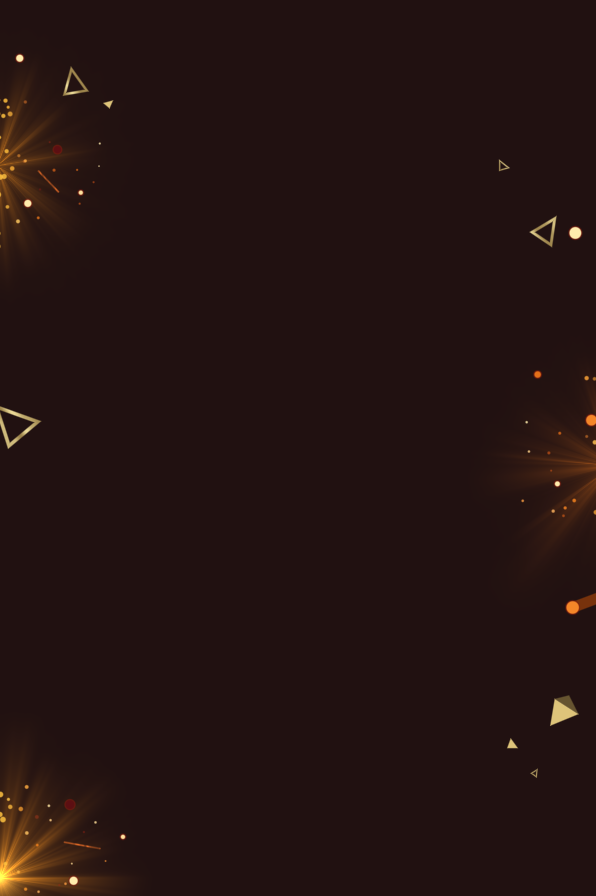
A Shadertoy shader for this background:

```glsl
// Dark maroon backdrop with golden ray bursts, sparks and small gilded triangles at the edges.

// Burst centre and strength; the canvas is 66.4 wide and 100 high.
const vec3 BURSTS[3] = vec3[3](vec3(-0.3, 81.5, 0.72), vec3(68.3, 48.0, 0.62), vec3(0.0, 2.0, 1.0));

// Six main beam tips per burst, relative to its centre.
const vec2 TIPS[18] = vec2[18](
    vec2(12.5, 2.4), vec2(10.0, -8.5), vec2(4.0, -12.5), vec2(8.0, 7.0), vec2(4.5, 13.0), vec2(0.4, -15.0),
    vec2(-16.5, -2.0), vec2(-13.2, -16.1), vec2(-11.2, -9.8), vec2(-11.9, 6.4), vec2(-3.0, 13.0), vec2(-15.0, 2.0),
    vec2(17.0, -1.3), vec2(13.0, 12.0), vec2(14.0, 4.0), vec2(2.0, 19.0), vec2(6.5, 14.0), vec2(10.0, 7.0));

// Large sparks: position, radius, heat (0 pale, 0.5 orange, 1 dark red).
const vec4 ACCENTS[12] = vec4[12](
    vec4(2.2, 93.5, 0.4, 0.0), vec4(64.1, 74.0, 0.66, 0.0), vec4(65.9, 53.1, 0.6, 0.4),
    vec4(63.8, 32.2, 0.7, 0.4), vec4(3.1, 77.3, 0.4, 0.0), vec4(8.2, 1.7, 0.46, 0.0),
    vec4(7.8, 10.2, 0.5, 1.0), vec4(6.4, 83.3, 0.42, 1.0), vec4(62.1, 46.0, 0.28, 0.0),
    vec4(59.9, 58.2, 0.36, 0.6), vec4(9.0, 78.5, 0.24, 0.1), vec4(13.7, 6.6, 0.24, 0.1));

float hash(float n) {
    n = fract(n * 0.1031);
    n *= n + 33.33;
    return fract(n * (n + n));
}

float noise(float x) {
    float f = fract(x);
    return mix(hash(floor(x)), hash(floor(x) + 1.0), f * f * (3.0 - 2.0 * f));
}

float segment(vec2 p, vec2 a, vec2 b) {
    vec2 d = b - a;
    return length(p - a - d * clamp(dot(p - a, d) / dot(d, d), 0.0, 1.0));
}

float cross2(vec2 a, vec2 b) { return a.x * b.y - a.y * b.x; }

// Signed distance to a triangle with either winding.
float triangle(vec2 p, vec2 a, vec2 b, vec2 c) {
    float edge = min(segment(p, a, b), min(segment(p, b, c), segment(p, c, a)));
    float turn = sign(cross2(b - a, c - a));
    float inner = min(cross2(b - a, p - a), min(cross2(c - b, p - b) * 1.0, cross2(a - c, p - c)));
    if (turn < 0.0) inner = -max(cross2(b - a, p - a), max(cross2(c - b, p - b), cross2(a - c, p - c)));
    return inner > 0.0 ? -edge : edge;
}

float fill(float d) {
    float soft = 75.0 / iResolution.y * 1.2;
    return smoothstep(soft, -soft, d);
}

float outline(vec2 p, vec2 a, vec2 b, vec2 c, float width) {
    return fill(abs(triangle(p, a, b, c) + width) - width);
}

vec3 heatColor(float heat) {
    vec3 warm = mix(vec3(1.0, 0.93, 0.68), vec3(0.95, 0.48, 0.1), smoothstep(0.0, 0.5, heat));
    return mix(warm, vec3(0.36, 0.06, 0.07), smoothstep(0.5, 1.0, heat));
}

// Soft wedges towards the tips, broken up by fine angular streaks.
float rays(vec2 d, int burst) {
    float r = length(d), angle = atan(d.y, abs(d.x) + 0.001), light = 0.0;
    for (int i = 0; i < 6; i++) {
        vec2 tip = TIPS[burst * 6 + i];
        float t = dot(d, tip) / dot(tip, tip);
        float slope = cross2(d, tip) / max(dot(d, tip), 0.001);
        if (t > 0.0) light += exp(-slope * slope * 55.0) * pow(max(1.0 - t, 0.0), 1.4);
    }
    float seed = float(burst) * 57.0 + 100.0;
    float streaks = 0.45 + 0.7 * noise(angle * 11.0 + seed) * (0.5 + noise(angle * 31.0 + seed));
    return light * streaks * 0.55 + 0.55 * exp(-r * 0.42) + 0.12 * streaks * exp(-r * r * 0.015);
}

void mainImage(out vec4 fragColor, in vec2 fragCoord) {
    vec2 p = fragCoord / iResolution.xy * vec2(66.4, 100.0);
    vec3 color = vec3(0.129, 0.067, 0.067);

    // Bursts with their scattered sparks
    for (int k = 0; k < 3; k++) {
        vec2 d = p - BURSTS[k].xy;
        float side = k == 1 ? -1.0 : 1.0;
        float light = rays(d, k) * BURSTS[k].z;
        color += light * (k == 1 ? vec3(0.72, 0.36, 0.04) : vec3(0.8, 0.48, 0.06));
        if (k == 2) color += vec3(1.0, 0.8, 0.3) * exp(-length(d) * 0.9);
        for (int i = 0; i < 30; i++) {
            float n = float(k * 30 + i) * 4.0 + 11.0;
            float spread = hash(n);
            vec2 at = vec2(side * 12.0 * spread * spread, (hash(n + 1.0) - 0.42) * 22.0 * (1.0 - 0.4 * spread));
            float radius = mix(0.36, 0.12, spread) * (0.5 + 0.5 * hash(n + 2.0));
            vec3 tint = mix(vec3(1.0, 0.76, 0.25), heatColor(hash(n + 3.0)), smoothstep(0.2, 0.7, spread));
            color = mix(color, tint, 0.85 * fill(length(d - at) - radius));
        }
    }

    // Streaking embers
    float trail = segment(p, vec2(63.8, 32.2), vec2(67.0, 33.4));
    color = mix(color, vec3(0.55, 0.23, 0.04), 0.8 * fill(trail - 0.6));
    float ember = min(segment(p, vec2(4.3, 80.9), vec2(6.5, 78.6)), segment(p, vec2(7.2, 6.0), vec2(11.1, 5.3)));
    color = mix(color, vec3(0.9, 0.42, 0.15), fill(ember - 0.09) * (0.4 + 0.6 * noise(p.x * 4.0)));

    // Large sparks with a thin red rim
    for (int i = 0; i < 12; i++) {
        vec4 s = ACCENTS[i];
        float d = length(p - s.xy) - s.z;
        color = mix(color, vec3(0.5, 0.1, 0.05), 0.7 * fill(d - 0.12));
        color = mix(color, heatColor(s.w), fill(d));
    }

    // Gilded triangle frames
    float frame = outline(p, vec2(7.9, 92.6), vec2(9.9, 89.8), vec2(7.0, 89.3), 0.14);
    frame = max(frame, outline(p, vec2(55.6, 82.2), vec2(56.8, 81.25), vec2(55.6, 80.9), 0.07));
    frame = max(frame, outline(p, vec2(62.0, 75.9), vec2(59.0, 74.1), vec2(61.5, 72.4), 0.16));
    frame = max(frame, outline(p, vec2(-0.7, 54.9), vec2(4.6, 53.0), vec2(0.9, 49.9), 0.2));
    frame = max(frame, outline(p, vec2(59.9, 14.2), vec2(59.1, 13.7), vec2(59.8, 13.2), 0.06));
    vec3 gilt = mix(vec3(0.6, 0.5, 0.28), vec3(0.93, 0.86, 0.6), noise(p.x * 0.9 + p.y * 0.7));
    color = mix(color, gilt, frame);

    // Solid pyramids
    float shade = fill(triangle(p, vec2(61.8, 22.0), vec2(63.4, 22.4), vec2(64.45, 20.3)));
    color = mix(color, vec3(0.4, 0.33, 0.19), shade);
    float face = triangle(p, vec2(61.8, 22.0), vec2(64.45, 20.3), vec2(61.3, 19.0));
    face = min(face, triangle(p, vec2(56.9, 17.6), vec2(57.7, 16.5), vec2(56.5, 16.5)));
    face = min(face, triangle(p, vec2(11.5, 88.5), vec2(12.6, 88.8), vec2(12.2, 87.9)));
    color = mix(color, vec3(0.87, 0.77, 0.48), fill(face));

    fragColor = vec4(min(color, 1.0), 1.0);
}
```
